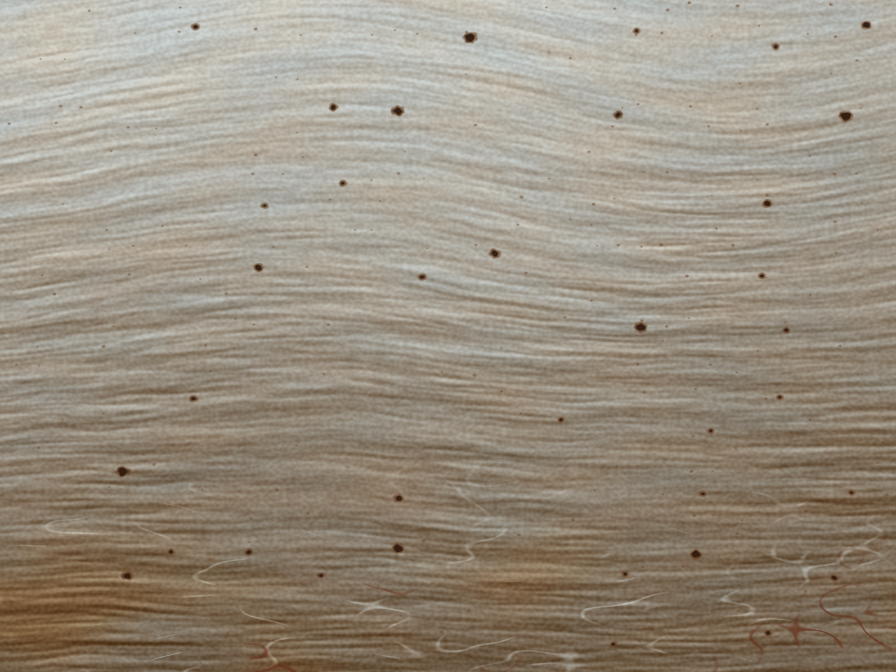
Give the GLSL for this texture, as a Shadertoy shader.

```glsl
// Weathered pale wood with wavy horizontal ridges, small bored holes and rusty stains.

const vec3 SHADE_COLOR = vec3(0.41, 0.33, 0.24);
const vec3 LIGHT_COLOR = vec3(0.76, 0.76, 0.73);
const vec3 HOLE_COLOR = vec3(0.17, 0.09, 0.05);
const vec3 RIM_COLOR = vec3(0.43, 0.28, 0.16);
const vec3 RUST_COLOR = vec3(0.40, 0.19, 0.11);
const vec3 STAIN_TINT = vec3(1.02, 0.87, 0.66);
const float RELIEF_STEP = 0.004;
const float RELIEF_STRENGTH = 0.85;
const float SPECKLE = 0.17;
const float HOLE_CELL = 0.11;
const float HOLE_CHANCE = 0.34;
const float HOLE_RADIUS = 0.0075;
const float PIT_CELL = 0.036;
const float PIT_CHANCE = 0.22;
const float PIT_RADIUS = 0.0022;
const float TAU = 6.2832;

vec2 hash2(vec2 cell) {
    uvec2 q = uvec2(ivec2(cell)) * uvec2(1597u, 3819u);
    uint n = (q.x ^ q.y) * 747796u + q.x * 2891u;
    n = (n ^ (n >> 15u)) * 277803u;
    n = (n ^ (n >> 13u)) * 668265u;
    n ^= n >> 16u;
    return vec2(n & 65535u, n >> 16u) / 65535.0;
}

float cornerSlope(vec2 cell, vec2 offset) {
    float angle = TAU * hash2(cell).x;
    return dot(vec2(cos(angle), sin(angle)), offset);
}

// Gradient noise, roughly -0.7 to 0.7
float noise(vec2 p) {
    vec2 i = floor(p), f = p - i;
    vec2 u = f * f * f * (f * (f * 6.0 - 15.0) + 10.0);
    vec2 e = vec2(0.0, 1.0);
    float low = mix(cornerSlope(i, f), cornerSlope(i + e.yx, f - e.yx), u.x);
    float high = mix(cornerSlope(i + e, f - e), cornerSlope(i + 1.0, f - 1.0), u.x);
    return mix(low, high, u.y);
}

// Bends the fibres: strong waves at the top, nearly flat at the bottom
vec2 followGrain(vec2 p) {
    float sway = mix(0.006, 0.038, smoothstep(0.1, 0.9, p.y));
    float crest = mix(0.36, 0.48, p.y);
    float bend = sway * cos(TAU * (p.x - crest) / 1.2);
    bend += 0.016 * noise(p * vec2(2.6, 3.0) + 7.0);
    bend += 0.004 * noise(p * vec2(9.0, 8.0) + 31.0);
    return vec2(p.x, p.y - bend);
}

// Height of the ridges, long along the fibres
float ridgeHeight(vec2 g) {
    float h = noise(g * vec2(4.0, 31.0));
    h += 0.6 * abs(noise(g * vec2(5.5, 58.0) + 13.0));
    h += 0.25 * noise(g * vec2(15.0, 135.0) + 47.0);
    return h;
}

// Distance to the nearest scattered oval hole
float holeDistance(vec2 p, float cellSize, float chance, float radius) {
    vec2 cell = floor(p / cellSize);
    vec2 pick = hash2(cell + 101.0);
    vec2 center = (cell + 0.25 + 0.5 * hash2(cell + 211.0)) * cellSize;
    float size = radius * mix(0.4, 1.0, pick.y * pick.y);
    vec2 d = (p - center) * vec2(0.8, 1.0);
    float wobble = 0.4 * size * noise(p * 1.1 / radius);
    return pick.x < chance ? length(d) - size + wobble : 1.0;
}

void mainImage(out vec4 fragColor, in vec2 fragCoord) {
    vec2 p = fragCoord / iResolution.y;
    float pixel = 1.0 / iResolution.y;
    vec2 g = followGrain(p);

    // Broad light falling from the top, dimmer on the right
    float tone = 0.07 + 1.12 * p.y - 0.18 * p.y * p.y;
    tone -= 0.16 * smoothstep(0.75, 1.35, p.x) * smoothstep(0.0, 0.4, p.y);
    tone += 0.10 * noise(g * vec2(1.8, 4.0) + 5.0);

    // Ridges lit from above
    float relief = ridgeHeight(g) - ridgeHeight(g + vec2(0.0, RELIEF_STEP));
    float depth = mix(1.0, 0.6, smoothstep(0.55, 1.0, p.y));
    depth *= 1.0 + 0.7 * noise(p * 3.5 + 19.0);
    tone += RELIEF_STRENGTH * depth * relief;

    // Fine surface grain
    tone += SPECKLE * noise(p * vec2(150.0, 190.0));
    tone += 0.6 * SPECKLE * noise(g * vec2(45.0, 90.0) + 3.0);

    // Pale flaking edges near the bottom
    float flake = smoothstep(0.06, 0.0, abs(noise(g * vec2(10.0, 27.0) + 71.0)));
    flake *= smoothstep(0.05, 0.3, noise(p * vec2(9.0, 16.0) + 83.0));
    tone += 0.4 * flake * (1.0 - smoothstep(0.1, 0.4, p.y));

    vec3 color = mix(SHADE_COLOR, LIGHT_COLOR, clamp(tone, -0.35, 1.15));

    // Warm stains and thin rusty marks
    float low = 1.0 - smoothstep(0.02, 0.28, p.y);
    float stain = low * smoothstep(-0.05, 0.4, noise(p * vec2(3.0, 5.0) + 59.0));
    color *= mix(vec3(1.0), STAIN_TINT, stain);
    color *= 1.0 + 0.06 * noise(g * vec2(6.0, 22.0) + 97.0) * vec3(1.0, 0.0, -1.0);
    float rust = smoothstep(0.07, 0.01, abs(noise(p * vec2(16.0, 24.0) + 37.0)));
    rust *= smoothstep(0.22, 0.42, noise(p * vec2(6.0, 9.0) + 43.0)) * low;
    color = mix(color, RUST_COLOR, 0.75 * rust);

    // Tiny pits, then larger holes with brown rims
    float pit = holeDistance(p, PIT_CELL, PIT_CHANCE, PIT_RADIUS);
    color = mix(color, RIM_COLOR, 0.6 * smoothstep(pixel, -pixel, pit));
    float hole = holeDistance(p, HOLE_CELL, HOLE_CHANCE, HOLE_RADIUS);
    color = mix(color, RIM_COLOR, 0.7 * smoothstep(0.003, 0.0, hole));
    color = mix(color, HOLE_COLOR, 0.9 * smoothstep(pixel, -pixel, hole + 0.001));

    fragColor = vec4(clamp(color, 0.0, 1.0), 1.0);
}
```
